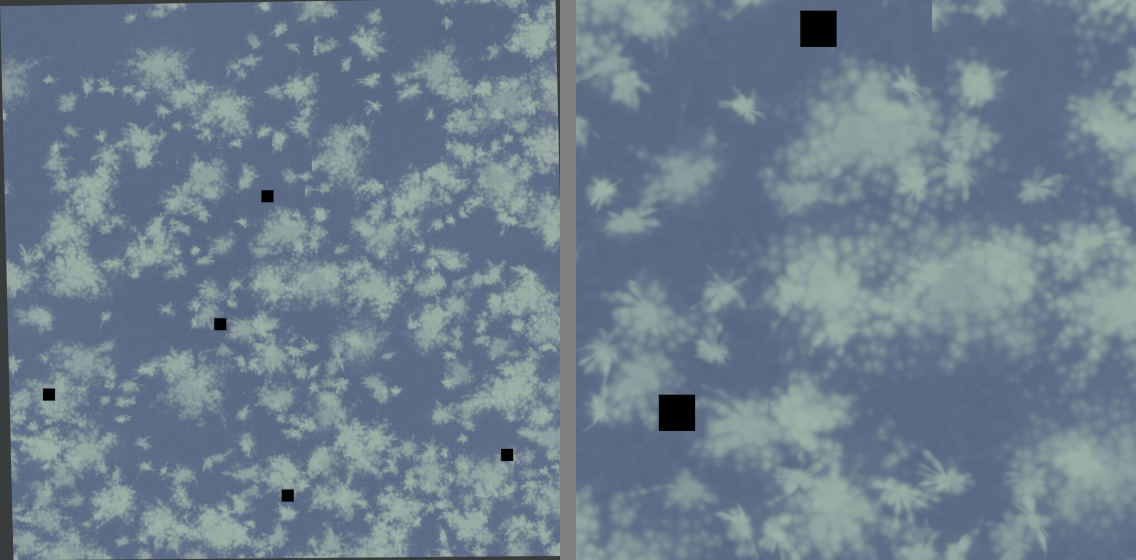
Left, the full canvas; right, a detail of the centre.
Reproduce this texture procedurally as a WebGL 1 fragment shader.

```glsl
precision highp float;
// Pale green feathery tufts scattered over a slate blue sheet, as seen from above.
// Three sizes of jittered cells hold the tufts; radial streaks and cellular
// fluff fray them. A tilted dark border and a few black squares lie on top.
uniform vec2 u_resolution;

const vec3 SLATE = vec3(0.362, 0.420, 0.524);
const vec3 PALE_GREEN = vec3(0.640, 0.715, 0.665);
const vec3 BORDER = vec3(0.225, 0.235, 0.235);
const float SQUARE_HALF = 0.0108;

float hash(vec2 p) {
  return fract(sin(dot(p, vec2(127.1, 311.7))) * 43758.55);
}

vec2 hash2(vec2 p) {
  return vec2(hash(p), hash(p + 41.3));
}

float valueNoise(vec2 p) {
  vec2 cell = floor(p);
  vec2 f = fract(p);
  f = f * f * (3.0 - 2.0 * f);
  float low = mix(hash(cell), hash(cell + vec2(1.0, 0.0)), f.x);
  float high = mix(hash(cell + vec2(0.0, 1.0)), hash(cell + 1.0), f.x);
  return mix(low, high, f.y);
}

// Distance to the nearest jittered point
float cellular(vec2 p) {
  vec2 cell = floor(p);
  float nearest = 4.0;
  for (int j = -1; j <= 1; j++) {
    for (int i = -1; i <= 1; i++) {
      vec2 id = cell + vec2(float(i), float(j));
      vec2 away = id + hash2(id) - p;
      nearest = min(nearest, dot(away, away));
    }
  }
  return sqrt(nearest);
}

// Broad variation from layered sines, about -1 to 1
float drift(vec2 p) {
  return 0.5 * sin(p.x * 9.0 + 2.0 * sin(p.y * 5.0))
       + 0.5 * sin(p.y * 12.0 - 1.7 * sin(p.x * 7.0 + 1.0));
}

// One tuft: x is its feathery body, y the haze around it
vec2 tuft(vec2 offset, float radius, float fluff, float seed) {
  float reach = length(offset);
  float d = reach / radius;
  vec2 direction = offset / (reach + 0.0001);
  float streak = valueNoise(direction * 3.2 + seed * 57.0 + d * 0.7) - 0.5;
  float frayed = d * (1.0 + 0.9 * streak) + 0.85 * fluff;
  float body = 1.0 - smoothstep(0.12, 1.12, frayed);
  float haze = 1.0 - smoothstep(0.4, 1.5, d + 0.4 * fluff);
  return vec2(body * mix(0.65, 1.0, seed), haze);
}

// A jittered grid of tufts; presence is the chance that a cell is filled
vec2 tuftLayer(vec2 p, float scale, float presence, float fluff) {
  vec2 g = p * scale + scale * 1.37;
  vec2 cell = floor(g);
  vec2 clear = vec2(1.0);
  for (int j = -1; j <= 1; j++) {
    for (int i = -1; i <= 1; i++) {
      vec2 id = cell + vec2(float(i), float(j));
      vec2 center = id + 0.08 + 0.84 * hash2(id + 3.1);
      vec2 place = center / scale - 1.37;
      float chance = presence + 0.22 * drift(place)
                   + 0.22 * (0.5 - place.y) + 0.10 * (place.x - 0.5);
      if (hash(id + 17.7) < chance) {
        float radius = mix(0.32, 0.54, hash(id + 9.2));
        vec2 stretch = mix(vec2(0.78, 1.18), vec2(1.1, 0.95), hash(id + 5.5));
        clear *= 1.0 - tuft((g - center) * stretch, radius, fluff, hash(id + 29.4))
                     * vec2(1.0, 0.16);
      }
    }
  }
  return 1.0 - clear;
}

// Signed distance inside the slightly tilted sheet
float sheetInside(vec2 p) {
  float left = p.x - 0.024 * (1.0 - p.y);
  float right = 0.992 + 0.022 * (1.0 - p.y) - p.x;
  float top = 0.989 + 0.016 * p.x - p.y;
  float bottom = p.y - 0.008 * (p.x - 0.1);
  return min(min(left, right), min(top, bottom));
}

float squareMask(vec2 offset, float halfSide, float blur) {
  vec2 d = abs(offset) - halfSide;
  return 1.0 - smoothstep(-blur, blur, max(d.x, d.y));
}

void main() {
  vec2 p = gl_FragCoord.xy / u_resolution;
  float blur = 0.7 / min(u_resolution.x, u_resolution.y);

  // Fluff and a small bend shared by all tufts
  float coarse = cellular(p * 52.0) - 0.45;
  float fine = cellular(p * 125.0 + 7.0) - 0.45;
  float fluff = 0.55 * coarse + 0.6 * fine;
  vec2 bent = p + 0.006 * vec2(drift(p.yx * 6.0), drift(p * 7.0 + 2.0));

  // Large, middle and small tufts
  vec2 large = tuftLayer(bent, 10.0, 0.48, fluff);
  vec2 middle = tuftLayer(bent, 18.0, 0.38, fluff);
  vec2 small = tuftLayer(bent, 33.0, 0.22 + 0.2 * p.x, fluff);
  vec2 cover = 1.0 - (1.0 - large) * (1.0 - middle) * (1.0 - small);

  // Sheet colour with soft grain, haze and tufts
  float grain = valueNoise(p * 210.0) - 0.5;
  vec3 color = SLATE + 0.018 * grain + 0.008 * drift(p * 0.8);
  color = mix(color, PALE_GREEN, 0.65 * cover.y);
  color = mix(color, PALE_GREEN + 0.03 * grain, 0.88 * cover.x);

  // Black squares and border
  for (int k = 0; k < 5; k++) {
    vec2 spot = 0.06 + 0.88 * hash2(vec2(float(k) * 3.7, 8.3));
    color *= 1.0 - squareMask(p - spot, SQUARE_HALF, blur);
  }
  color = mix(BORDER, color, smoothstep(-blur, blur, sheetInside(p)));
  gl_FragColor = vec4(color, 1.0);
}
```
